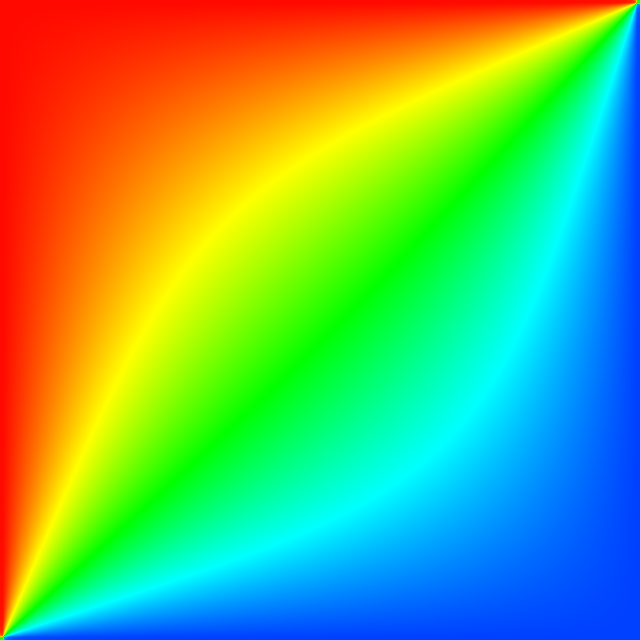
A WebGL 2 fragment shader for this background:

```glsl
#version 300 es
precision highp float;
// Rainbow heat map of a square plate: hot left and top edges, cold right and bottom edges.

uniform vec2 u_resolution;
out vec4 fragColor;

const float HALF_PI = 1.57079633;
const float HOT_HUE = 2.0 / 360.0;
const float COLD_HUE = 225.0 / 360.0;
const float EDGE_INSET = 0.004;

// Phase of sin(a + ib), for a between 0 and half pi
float sinePhase(float a, float b) {
    return atan(cos(a) * tanh(b), sin(a));
}

// Phase of cos(a + ib), for a between 0 and half pi
float cosinePhase(float a, float b) {
    return atan(-sin(a) * tanh(b), cos(a));
}

// Steady temperature in the unit square, as the phase of a doubly periodic
// map: rows of zeros mirror the lower left corner, rows of poles the upper right
float plateTemperature(vec2 p) {
    float a = HALF_PI * p.x;
    float phase = 0.0;
    for (int row = -3; row <= 3; row++) {
        float b = HALF_PI * (p.y - float(row));
        bool isZeroRow = (row & 1) == 0;
        phase += isZeroRow ? sinePhase(a, b) : -cosinePhase(a, b);
    }
    return clamp(phase / HALF_PI, 0.0, 1.0);
}

// Fully saturated colour of a hue in turns
vec3 hueColor(float hue) {
    vec3 wheel = mod(hue * 6.0 + vec3(0.0, 4.0, 2.0), 6.0);
    return clamp(abs(wheel - 3.0) - 1.0, 0.0, 1.0);
}

void main() {
    vec2 uv = gl_FragCoord.xy / u_resolution;

    // Thin rim held at the edge temperature
    vec2 plate = (uv - EDGE_INSET) / (1.0 - 2.0 * EDGE_INSET);
    plate = clamp(plate, 0.0005, 0.9995);

    float temperature = plateTemperature(plate);
    fragColor = vec4(hueColor(mix(COLD_HUE, HOT_HUE, temperature)), 1.0);
}
```
